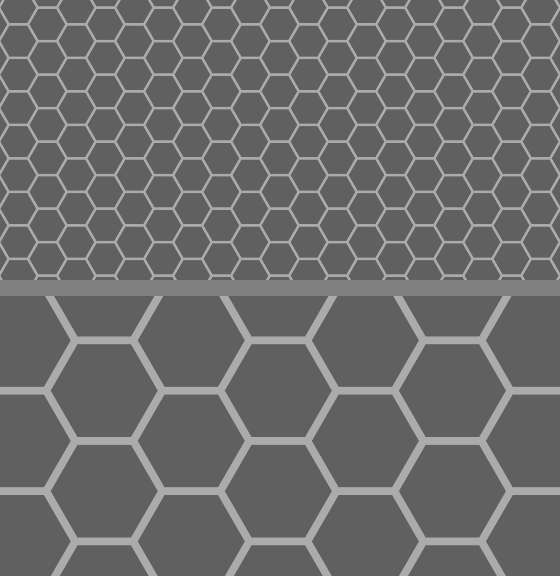
Top: the whole. Bottom: its middle third, enlarged.
Write a WebGL 2 fragment shader that draws this pattern.

```glsl
#version 300 es
precision highp float;

uniform vec2 u_resolution;
out vec4 fragColor;

// Lengths are fractions of the canvas height
const float PITCH = 0.11966;              // flat-to-flat size of a cell
const float LINE_WIDTH = 0.0093;
const vec2 ORIGIN = vec2(0.998, 0.554);   // centre of one cell
const vec3 FILL_COLOR = vec3(0.377);
const vec3 LINE_COLOR = vec3(0.670);

const float SQRT3 = 1.7320508;

// Offset from the nearest cell centre, in units of the pitch
vec2 hexLocal(vec2 p) {
    vec2 period = vec2(SQRT3, 1.0);
    vec2 a = p - period * round(p / period);
    vec2 q = p - 0.5 * period;
    vec2 b = q - period * round(q / period);
    return dot(a, a) < dot(b, b) ? a : b;
}

// Distance from a point in a flat-topped cell to its border
float borderDistance(vec2 local) {
    vec2 d = abs(local);
    return 0.5 - max(d.y, 0.5 * (SQRT3 * d.x + d.y));
}

void main() {
    vec2 uv = gl_FragCoord.xy / u_resolution.y;
    float border = borderDistance(hexLocal((uv - ORIGIN) / PITCH)) * PITCH;

    // Line with a one-pixel smooth edge
    float halfPixel = 0.5 / u_resolution.y;
    float halfWidth = 0.5 * LINE_WIDTH;
    float line = 1.0 - smoothstep(halfWidth - halfPixel, halfWidth + halfPixel, border);

    fragColor = vec4(mix(FILL_COLOR, LINE_COLOR, line), 1.0);
}
```
